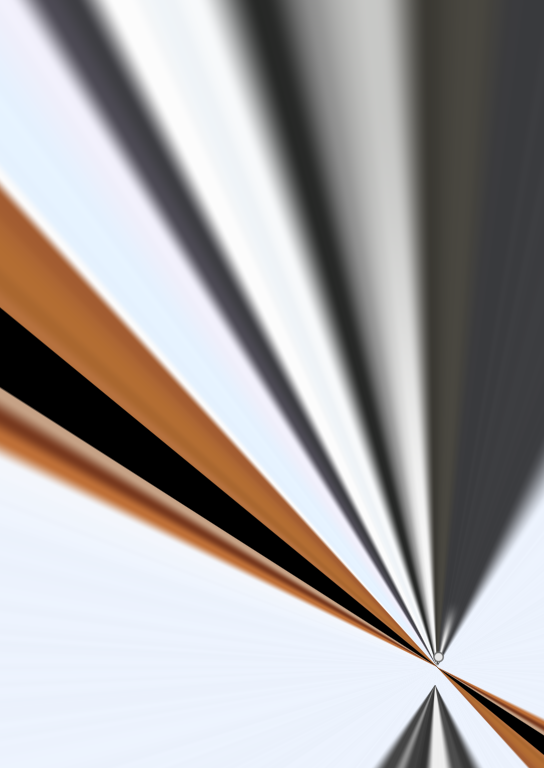
Reproduce this background procedurally as a Shadertoy shader.

```glsl
// Soft metallic and copper rays fanning out from a point near the lower right.
#define FOCUS vec2(0.5680, 0.1315)
#define LOWER_APEX vec2(0.5655, 0.1085)
#define ASPECT 0.707
#define SKY vec3(0.925, 0.950, 0.992)
#define ICE vec3(0.900, 0.950, 1.000)
#define SLATE vec3(0.235, 0.238, 0.250)
#define OLIVE vec3(0.280, 0.272, 0.245)
#define SILVER vec3(0.780, 0.782, 0.775)
#define COPPER vec3(0.705, 0.430, 0.200)
#define RUST vec3(0.470, 0.225, 0.120)
#define STREAKS 0.012

float hash(float n) { return fract(sin(n * 127.1) * 43758.55); }

float noise(float x) {
    float i = floor(x);
    return mix(hash(i), hash(i + 1.0), smoothstep(0.0, 1.0, x - i));
}

// Angle in degrees from straight up, growing to the left
float rayAngle(vec2 d) { return degrees(atan(-d.x, d.y)); }

// Blend to the next colour between two angles, never sharper than a pixel
void ramp(inout vec3 c, vec3 next, float a, float from, float to, float px) {
    float middle = 0.5 * (from + to);
    float halfWidth = max(0.5 * (to - from), px);
    c = mix(c, next, smoothstep(middle - halfWidth, middle + halfWidth, a));
}

// Grey and white fan, swept from right to left
vec3 upperFan(float a, float r, float px) {
    float nearFocus = 1.0 - smoothstep(0.08, 0.75, r);
    vec3 bright = mix(SILVER, vec3(0.97), nearFocus);
    vec3 c = SKY;
    ramp(c, SLATE, a, -34.0, -24.0, px);
    ramp(c, SLATE * 0.96, a, -12.0, -6.0, px);
    ramp(c, OLIVE, a, -7.0, -3.5, px);
    ramp(c, OLIVE * 0.82, a, -2.5, 1.0, px);
    ramp(c, bright, a, 0.8, 5.0, px);
    ramp(c, bright * 0.93, a, 6.0, 8.0, px);
    ramp(c, vec3(0.53), a, 7.5, 11.8, px);
    ramp(c, vec3(0.15, 0.155, 0.15), a, 10.8, 14.6, px);
    ramp(c, vec3(0.965, 0.972, 0.978), a, 15.0, 19.8, px);
    ramp(c, vec3(0.935, 0.953, 0.968), a, 20.0, 22.0, px);
    ramp(c, vec3(0.985), a, 22.5, 25.0, px);
    ramp(c, vec3(0.25, 0.25, 0.27), a, 25.8, 28.4, px);
    ramp(c, vec3(0.30, 0.29, 0.33), a, 28.6, 30.2, px);
    ramp(c, vec3(0.945, 0.940, 0.985), a, 30.2, 32.6, px);
    ramp(c, ICE, a, 32.8, 37.5, px);
    ramp(c, vec3(0.98), a, 40.6, 41.6, px);
    ramp(c, SKY, a, 55.0, 75.0, px);

    // Pale glint just above the focus
    float glint = exp(-pow((a + 15.0) / 5.0, 2.0));
    return mix(c, vec3(0.92), glint * smoothstep(0.09, 0.03, r));
}

// Small mirrored fan opening downward
vec3 lowerFan(vec3 c, float a, float px) {
    vec3 base = c;
    ramp(c, vec3(0.27), a, -38.0, -30.0, px);
    ramp(c, vec3(0.56), a, -27.0, -22.0, px);
    ramp(c, vec3(0.25), a, -22.0, -17.0, px);
    ramp(c, vec3(0.20), a, -14.0, -9.0, px);
    ramp(c, vec3(0.93), a, -7.5, -1.0, px);
    ramp(c, vec3(0.30), a, 6.0, 13.0, px);
    ramp(c, vec3(0.22), a, 16.0, 20.0, px);
    ramp(c, base, a, 22.0, 31.0, px);
    return c;
}

// Copper band with a black core, running through the focus both ways
vec3 copperBand(vec3 c, float a, float px) {
    vec3 base = c;
    ramp(c, vec3(0.64, 0.365, 0.195), a, 41.6, 42.8, px);
    ramp(c, COPPER, a, 43.0, 46.5, px);
    ramp(c, COPPER * 0.95, a, 47.0, 48.2, px);
    ramp(c, vec3(0.71, 0.44, 0.24), a, 48.6, 50.0, px);
    ramp(c, vec3(0.0), a, 50.4, 50.6, px);
    ramp(c, vec3(0.78, 0.64, 0.53), a, 57.2, 57.5, px);
    ramp(c, RUST, a, 58.0, 60.2, px);
    ramp(c, vec3(0.75, 0.44, 0.22), a, 60.2, 62.2, px);
    ramp(c, base, a, 62.4, 64.8, px);
    return c;
}

void mainImage(out vec4 fragColor, in vec2 fragCoord) {
    vec2 p = fragCoord / iResolution.xy * vec2(ASPECT, 1.0);
    vec2 d = p - FOCUS;
    float r = length(d);
    float px = min(degrees(0.8 / (iResolution.y * max(r, 0.0005))), 30.0);
    float a = rayAngle(d);
    vec3 c = upperFan(a, r, px);

    // Downward fan has its own apex
    vec2 q = LOWER_APEX - p;
    float lowerPx = min(degrees(0.8 / (iResolution.y * max(length(q), 0.0005))), 20.0);
    if (q.y > 0.0) c = lowerFan(c, -rayAngle(vec2(-q.x, q.y)), lowerPx);

    // The band repeats on the opposite side of the focus
    float folded = d.y < 0.0 ? rayAngle(-d) : a;
    c = copperBand(c, folded, px);

    // Faint radial streaks and a tiny bright knot
    c += STREAKS * (noise(folded * 1.3 + 200.0) - 0.5) * step(0.03, c.r);
    float knot = length(d - vec2(0.002, 0.013));
    c = mix(c, vec3(0.9), smoothstep(0.008, 0.005, knot));
    c = mix(c, vec3(0.2), smoothstep(0.002, 0.0, abs(knot - 0.006)) * 0.6);
    fragColor = vec4(clamp(c, 0.0, 1.0), 1.0);
}
```
